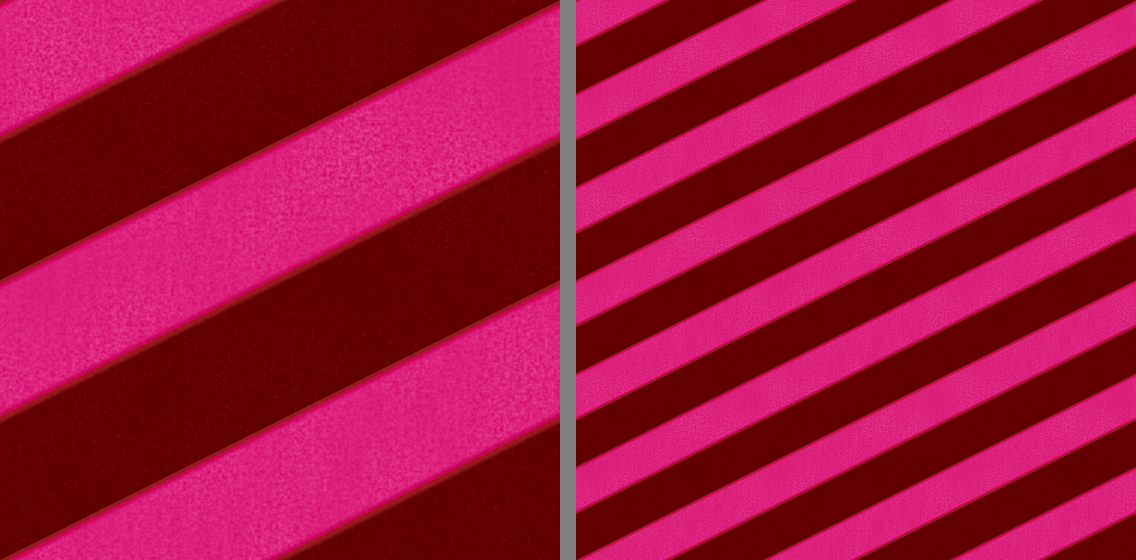
Left: one tile. Right: repeated 3 by 3.
Write a WebGL 1 fragment shader that draws this pattern.

```glsl
precision highp float;
// Slanted pink and dark maroon stripes with soft crimson and rust rims.
// A distance to the stripe edge blends the colours; wrapped gradient noise
// adds woven grain, faint vertical threads and slow uneven dye.
uniform vec2 u_resolution;

vec2 cellGradient(vec2 cell, vec2 period) {
  cell = mod(cell, period);
  float h = fract(sin(dot(cell, vec2(12.99, 78.23))) * 4375.85);
  return vec2(cos(6.2832 * h), sin(6.2832 * h));
}

// Gradient noise over the unit square, repeating after "period" cells
float wrapNoise(vec2 uv, vec2 period) {
  vec2 p = uv * period;
  vec2 i = floor(p), f = fract(p);
  vec2 w = f * f * f * (f * (f * 6.0 - 15.0) + 10.0);
  vec2 e = vec2(1.0, 0.0);
  float a = dot(cellGradient(i, period), f);
  float b = dot(cellGradient(i + e.xy, period), f - e.xy);
  float c = dot(cellGradient(i + e.yx, period), f - e.yx);
  float d = dot(cellGradient(i + e.xx, period), f - e.xx);
  return mix(mix(a, b, w.x), mix(c, d, w.x), w.y);
}

void main() {
  vec2 uv = gl_FragCoord.xy / u_resolution;

  // Cloth texture
  float grain = wrapNoise(uv, vec2(187.0)) + 0.7 * wrapNoise(uv, vec2(101.0));
  float thread = wrapNoise(uv, vec2(90.0, 9.0));
  float dye = wrapNoise(uv, vec2(7.0, 5.0));

  // One repeat across, two down; edge is positive inside the pink stripe
  float phase = fract(2.0 * uv.y - uv.x);
  float edge = 0.237 - abs(phase - 0.749);
  edge += 0.002 * wrapNoise(uv, vec2(61.0));

  // Stripe bodies
  float weave = grain * (0.8 + 0.9 * dye) + 0.2 * thread + 0.2 * dye;
  vec3 pink = vec3(0.863, 0.135, 0.487) + vec3(0.05, 0.13, 0.10) * weave;
  vec3 maroon = vec3(0.38, 0.0, 0.0)
    + vec3(0.06, 0.012, 0.012) * smoothstep(0.15, 0.6, grain + 0.3 * dye);

  // Rims on both sides of the edge
  vec3 crimson = vec3(0.80, 0.015, 0.35) + 0.02 * grain;
  vec3 rust = vec3(0.59, 0.10, 0.12) + 0.025 * grain;
  vec3 inside = mix(crimson, pink, smoothstep(0.007, 0.026, edge));
  vec3 outside = mix(maroon, rust, smoothstep(-0.032, -0.011, edge));

  float soft = max(0.006, 2.24 / u_resolution.y);
  gl_FragColor = vec4(mix(outside, inside, smoothstep(-soft, soft, edge)), 1.0);
}
```
